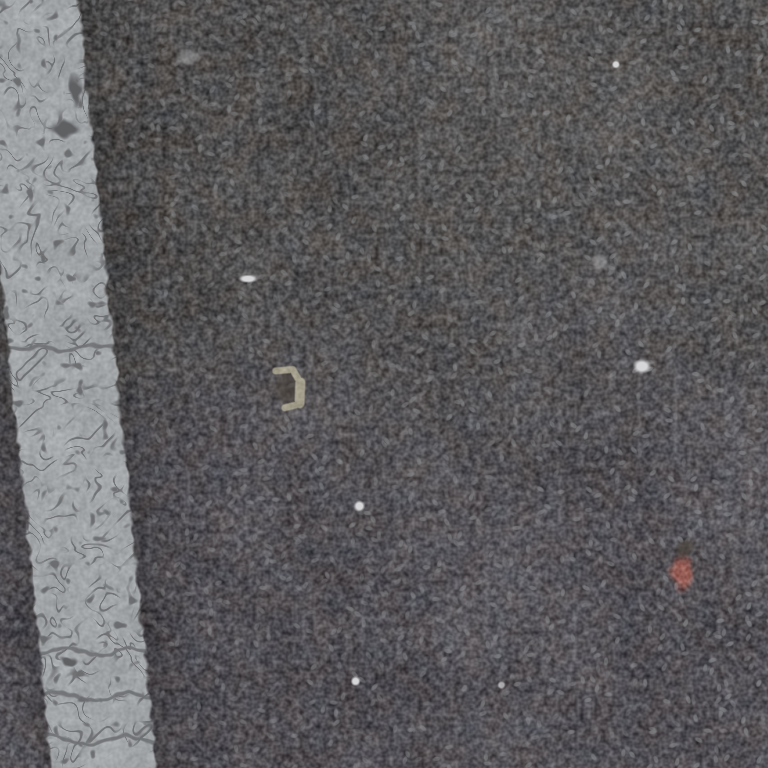
This texture is drawn by a three.js fragment shader. Its source:

```glsl
// Worn asphalt with a slanted painted line, pale grit, a curled leaf and a red chip.
varying vec2 vUv;

const vec3 ASPHALT_WARM = vec3(0.325, 0.318, 0.318);
const vec3 ASPHALT_COOL = vec3(0.326, 0.316, 0.336);
const vec3 PAINT = vec3(0.635, 0.648, 0.658);
const vec3 CRACK = vec3(0.37, 0.375, 0.385);
const vec3 GRIT = vec3(0.55, 0.56, 0.57);
const vec3 PEBBLE = vec3(0.84, 0.84, 0.85);
const vec3 LEAF = vec3(0.64, 0.62, 0.55);
const vec3 LEAF_SHADE = vec3(0.27, 0.24, 0.21);
const vec3 RED_CHIP = vec3(0.62, 0.36, 0.32);
const float GRAIN_SCALE = 105.0;
const float GRIT_SCALE = 80.0;
const float LINE_SLOPE = 0.103;
const float LINE_LEFT = -0.036;   // at the top edge
const float LINE_RIGHT = 0.102;   // at the top edge
const float LEAF_RADIUS = 0.0045;

vec2 hash2(vec2 p) {
  vec3 q = fract(vec3(p.xyx) * vec3(0.1031, 0.1030, 0.0973));
  q += dot(q, q.yzx + 33.33);
  return fract((q.xx + q.yz) * q.zy);
}

float gradientAt(vec2 cell, vec2 offset) {
  float angle = 6.28318 * hash2(cell).x;
  return dot(vec2(cos(angle), sin(angle)), offset);
}

float noise(vec2 p) {
  vec2 i = floor(p), f = fract(p);
  vec2 u = f * f * f * (f * (f * 6.0 - 15.0) + 10.0);
  vec2 e = vec2(1.0, 0.0);
  return mix(mix(gradientAt(i, f), gradientAt(i + e, f - e), u.x),
             mix(gradientAt(i + e.yx, f - e.yx), gradientAt(i + 1.0, f - 1.0), u.x), u.y);
}

float segment(vec2 p, vec2 a, vec2 b) {
  vec2 d = b - a;
  return length(p - a - d * clamp(dot(p - a, d) / dot(d, d), 0.0, 1.0));
}

// Soft elliptical mask, 1 inside
float spot(vec2 p, vec2 center, vec2 radius) {
  return 1.0 - smoothstep(0.5, 1.2, length((p - center) / radius));
}

// Small pale chips, one per cell, each turned and sized at random
float grit(vec2 p) {
  vec2 cell = floor(p);
  float mask = 0.0;
  for (int y = -1; y <= 1; y++) {
    for (int x = -1; x <= 1; x++) {
      vec2 c = cell + vec2(float(x), float(y));
      vec2 h = hash2(c + 19.0), k = hash2(c + 71.0);
      vec2 d = p - c - h;
      float a = 6.28318 * k.x;
      d = vec2(d.x * cos(a) + d.y * sin(a), d.y * cos(a) - d.x * sin(a));
      mask = max(mask, spot(d, vec2(0.0), vec2(0.46, 0.25)) * smoothstep(0.55, 1.0, k.y));
    }
  }
  return mask;
}

vec3 asphalt(vec2 p, float grain) {
  float mottling = 0.05 * noise(p * 4.0 + 7.0) + 0.05 * noise(p * 14.0);
  vec3 color = mix(ASPHALT_COOL, ASPHALT_WARM, smoothstep(0.25, 0.75, p.y + 0.3 * noise(p * 3.0)));
  color += mottling + grain + 0.025 * smoothstep(0.2, 0.9, p.x) - 0.012;
  color += vec3(0.02, 0.0, -0.02) * noise(p * 30.0 + 3.0);
  return mix(color, GRIT, grit(p * GRIT_SCALE) * (0.4 + 0.25 * p.x));
}

vec3 paint(vec2 p, float grain) {
  vec3 color = PAINT + 0.4 * grain + 0.05 * noise(p * 20.0);
  // Fine winding cracks, broken into patches
  float web = abs(noise(p * 48.0 + 1.5 * noise(p * 25.0)));
  float patches = smoothstep(-0.2, 0.25, noise(p * 34.0 + 11.0));
  float crack = (1.0 - smoothstep(0.02, 0.1, web)) * patches * 0.75;
  // Long cracks across the line
  float wander = 0.014 * noise(vec2(p.x * 22.0, p.y * 4.0)) + 0.004 * noise(p * 70.0);
  for (int i = 0; i < 4; i++) {
    float level = 0.037 + 0.058 * float(i) + 0.335 * step(2.5, float(i));
    crack = max(crack, 0.7 - 0.7 * smoothstep(0.001, 0.004, abs(p.y + wander - level)));
  }
  // Pits and worn patches
  crack = max(crack, 0.8 * smoothstep(0.3, 0.5, noise(p * 62.0 + 40.0)));
  vec2 q = p + 0.008 * vec2(noise(p * 70.0), noise(p * 70.0 + 9.0));
  crack = max(crack, spot(q, vec2(0.085, 0.833), vec2(0.02, 0.012)));
  crack = max(crack, spot(q, vec2(0.098, 0.882), vec2(0.008, 0.022)));
  crack = max(crack, spot(q, vec2(0.090, 0.140), vec2(0.010, 0.006)));
  return mix(color, CRACK, crack);
}

void main() {
  vec2 p = vUv;
  float grain = 0.16 * noise(p * GRAIN_SCALE) + 0.13 * noise(p * GRAIN_SCALE * 2.03 + 5.0);
  vec3 color = asphalt(p, grain);

  // Painted line with ragged edges and a dark rim on its right
  float across = p.x - LINE_SLOPE * (1.0 - p.y) + 0.006 * noise(p * 65.0) + 0.004 * noise(p * 22.0);
  float inside = min(across - LINE_LEFT, LINE_RIGHT - across);
  color *= 1.0 - 0.14 * (1.0 - smoothstep(0.0, 0.05, -inside));
  color = mix(color, paint(p, grain), smoothstep(-0.002, 0.003, inside));

  // Scattered pale pebbles
  float pebbles = spot(p, vec2(0.468, 0.341), vec2(0.007));
  pebbles = max(pebbles, spot(p, vec2(0.802, 0.916), vec2(0.005)));
  pebbles = max(pebbles, spot(p, vec2(0.323, 0.637), vec2(0.012, 0.005)));
  pebbles = max(pebbles, spot(p, vec2(0.836, 0.523), vec2(0.011, 0.009)));
  pebbles = max(pebbles, spot(p, vec2(0.463, 0.113), vec2(0.006)));
  pebbles = max(pebbles, 0.7 * spot(p, vec2(0.653, 0.108), vec2(0.005)));
  pebbles = max(pebbles, 0.35 * spot(p, vec2(0.781, 0.658), vec2(0.011)));
  pebbles = max(pebbles, 0.35 * spot(p, vec2(0.245, 0.926), vec2(0.016, 0.010)));
  color = mix(color, PEBBLE, pebbles);

  // Red chip below a dark pit
  vec2 q = p + 0.006 * noise(p * 60.0);
  color = mix(color, LEAF_SHADE, 0.6 * spot(q, vec2(0.891, 0.285), vec2(0.012)));
  color = mix(color, RED_CHIP + grain, 0.85 * spot(q, vec2(0.888, 0.254), vec2(0.017, 0.024)));

  // Curled leaf, open to the left
  color = mix(color, LEAF_SHADE, 0.6 * spot(p, vec2(0.376, 0.495), vec2(0.020, 0.026)));
  float leaf = min(segment(p, vec2(0.359, 0.517), vec2(0.381, 0.519)),
                   segment(p, vec2(0.381, 0.519), vec2(0.391, 0.502)));
  leaf = min(leaf, segment(p, vec2(0.391, 0.502), vec2(0.390, 0.475)) - 0.002);
  leaf = min(leaf, segment(p, vec2(0.390, 0.474), vec2(0.371, 0.469)));
  color = mix(color, LEAF + 0.5 * grain, 1.0 - smoothstep(-0.0015, 0.0015, leaf - LEAF_RADIUS));

  gl_FragColor = vec4(color, 1.0);
}
```
